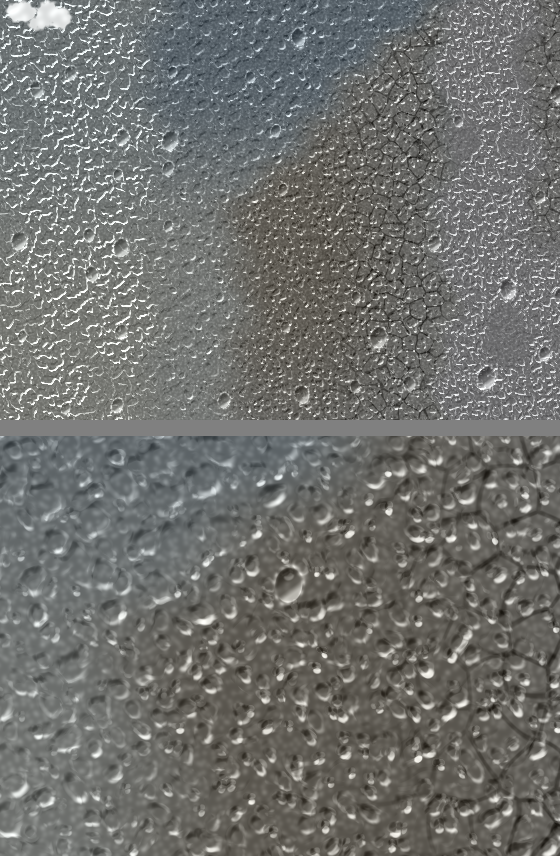
Top, the full canvas; bottom, a detail of the centre.
Give the GLSL for this texture, as a Shadertoy shader.

```glsl
// Icy wet glass: a relief of merged droplets, round bubbles and fine grains, lit
// from one side. Cellular noise gives each height layer; soft zones blend them,
// then sparse large drops and a clump of snow are laid on top.

const vec2  LIGHT_DIR    = vec2(0.50, -0.87);
const float RELIEF_STEP  = 0.0040;   // span of the slope samples
const float BRIGHT_GAIN  = 0.42;     // slopes facing the light
const float DARK_GAIN    = 0.27;     // slopes facing away
const float GLINT_GAIN   = 0.13;     // thin outline on every steep edge
const float FILM_SCALE   = 50.0;
const float FINE_SCALE   = 98.0;
const float BUBBLE_SCALE = 30.0;
const float GRAIN_SCALE  = 64.0;
const float CRACK_SCALE  = 26.0;
const float DROP_SCALE   = 8.0;
const float DROP_SHARE   = 0.36;

const vec3 FILM_LOW    = vec3(0.465, 0.47, 0.45);
const vec3 FILM_HIGH   = vec3(0.42, 0.445, 0.45);
const vec3 BUBBLE_LOW  = vec3(0.46, 0.47, 0.46);
const vec3 BUBBLE_HIGH = vec3(0.35, 0.39, 0.42);
const vec3 GRAIN_GREY  = vec3(0.41, 0.41, 0.40);
const vec3 GRAIN_BROWN = vec3(0.38, 0.365, 0.335);
const vec3 SMOOTH_GREY = vec3(0.425, 0.425, 0.43);
const vec3 SNOW_WHITE  = vec3(0.91, 0.92, 0.92);

vec2 hash2(vec2 p) {
    vec3 q = fract(vec3(p.xyx) * vec3(0.1031, 0.1030, 0.0973));
    q += dot(q, q.yzx + 33.33);
    return fract((q.xx + q.yz) * q.zy);
}

// Nearest distance, second distance, soft blob field
vec3 cells(vec2 p) {
    vec2 base = floor(p);
    vec3 res = vec3(9.0, 9.0, 0.0);
    for (int j = -1; j <= 1; j++)
    for (int i = -1; i <= 1; i++) {
        vec2 cell = base + vec2(i, j);
        float d = length(cell + hash2(cell) - p);
        res.z += exp(-6.0 * d * d);
        res.y = min(res.y, max(res.x, d));
        res.x = min(res.x, d);
    }
    return res;
}

// Union of round domes of mixed size, one per cell
float domes(vec2 p) {
    vec2 base = floor(p);
    float h = 0.0;
    for (int j = -1; j <= 1; j++)
    for (int i = -1; i <= 1; i++) {
        vec2 cell = base + vec2(i, j), rnd = hash2(cell);
        float radius = mix(0.24, 0.64, fract(rnd.x * 7.3 + rnd.y * 3.1));
        float d = length(cell + rnd - p) / radius;
        h = max(h, (1.0 - smoothstep(0.4, 1.0, d)) * mix(0.65, 1.0, rnd.y));
    }
    return h;
}

vec2 warp(vec2 u) {
    return u + 0.0022 * sin(u.yx * vec2(97.0, 83.0) + 2.0 * sin(u * 37.0));
}

// Weights of the bubble band, the grain field and the smooth right strip
vec3 zones(vec2 u) {
    float x = u.x + 0.02 * sin(u.y * 17.0) + 0.015 * sin(u.y * 41.0 + u.x * 23.0);
    float seam = 0.57 + max(0.0, u.y - 0.52);
    float grain = smoothstep(-0.08, 0.07, x - seam);
    float strip = smoothstep(1.01, 1.09, x);
    float border = smoothstep(1.24, 1.30, x) * smoothstep(0.35, 0.5, u.y);
    float bubble = smoothstep(0.30, 0.44, x) * (1.0 - grain);
    return vec3(bubble, grain * (1.0 - strip * (1.0 - 0.8 * border)), strip);
}

float height(vec2 u, vec3 zone) {
    vec2 p = warp(u);
    float field = mix(cells(p * FILM_SCALE).z, cells(p * FINE_SCALE + 31.0).z, 0.36 + 0.18 * zone.z);
    float film = smoothstep(0.40, 0.62, field - 0.04 * zone.z);
    float big = domes(p * BUBBLE_SCALE + 7.0);
    float small = domes(p * GRAIN_SCALE + 13.0);
    float bubble = max(big, 0.55 * small) + 0.2 * film;
    float grain = 0.75 * small + 0.35 * big + 0.25 * film;
    return film * (1.0 - zone.x - zone.y) * (1.0 - 0.3 * zone.z) + bubble * zone.x + grain * zone.y;
}

// Coverage, shade and rim of the sparse large drops
vec3 drops(vec2 u) {
    vec2 p = u * DROP_SCALE, base = floor(p);
    vec3 res = vec3(0.0);
    for (int j = -1; j <= 1; j++)
    for (int i = -1; i <= 1; i++) {
        vec2 cell = base + vec2(i, j), rnd = hash2(cell + 5.0), pick = hash2(cell + 91.0);
        if (pick.x > DROP_SHARE) continue;
        vec2 q = (p - cell - 0.2 - 0.6 * rnd) / (mix(0.10, 0.21, pick.y * pick.y) * vec2(0.85, 1.1));
        q.x += 0.3 * (rnd.x - 0.5) * q.y;
        float d = length(q), side = dot(q, LIGHT_DIR);
        float body = 1.0 - smoothstep(0.88, 1.02, d);
        float shade = 0.36 * smoothstep(0.15, 0.6, side) - 0.16 * smoothstep(0.0, 0.6, -side);
        res = max(res, vec3(body, -1.0, exp(-50.0 * (d - 1.0) * (d - 1.0))));
        res.y += shade * body;
    }
    return res;
}

float snowCover(vec2 u) {
    float d = 1.0;
    for (int i = 0; i < 8; i++) {
        vec2 rnd = hash2(vec2(float(i) * 3.7, 17.0));
        vec2 lobe = vec2(0.04 + 0.015 * float(i), 0.945 + 0.03 * rnd.x);
        d = min(d, length(u - lobe) - mix(0.017, 0.027, rnd.y));
    }
    d += 0.005 * (cells(u * 80.0).z - 0.5);
    return 1.0 - smoothstep(-0.005, 0.004, d);
}

void mainImage(out vec4 fragColor, in vec2 fragCoord) {
    vec2 u = fragCoord / iResolution.y;
    vec3 zone = zones(u);
    float patches = cells(u * 6.0 + 3.0).z, beaded = zone.x + zone.y;

    // Tint of the glass behind the relief
    vec3 col = mix(FILM_LOW, FILM_HIGH, smoothstep(0.2, 0.8, u.y));
    col = mix(col, SMOOTH_GREY, zone.z);
    col = mix(col, mix(BUBBLE_LOW, BUBBLE_HIGH, smoothstep(0.4, 0.85, u.y)), zone.x);
    float brown = 1.0 - smoothstep(0.05, 0.35, length((u - vec2(0.70, 0.38)) * vec2(1.0, 0.6)));
    col = mix(col, mix(GRAIN_GREY, GRAIN_BROWN, brown), zone.y);

    // Side light and edge glints, weaker where the film has melted
    float h = height(u, zone);
    vec2 grad = vec2(height(u + vec2(RELIEF_STEP, 0.0), zone), height(u + vec2(0.0, RELIEF_STEP), zone)) - h;
    grad *= 1.0 - 0.45 * smoothstep(0.75, 1.0, patches) * (1.0 - beaded);
    float slope = -dot(grad, LIGHT_DIR);
    float tone = BRIGHT_GAIN * smoothstep(0.12, 0.75, slope)
               + GLINT_GAIN * smoothstep(0.3, 0.8, length(grad))
               - DARK_GAIN * mix(0.75, 1.1, beaded) * smoothstep(0.08, 0.75, -slope);

    // Dark cracks between groups of grains, and a fine speckle
    vec3 crack = cells(warp(u) * CRACK_SCALE + 19.0);
    float line = 1.0 - smoothstep(0.03, 0.13, crack.y - crack.x);
    tone -= 0.17 * line * zone.y * smoothstep(0.65, 1.0, u.x);
    float speckle = cells(u * 165.0).z - 0.5;
    tone += 0.07 * speckle;

    // Large drops, then snow
    vec3 drop = drops(u);
    tone = mix(tone, tone * 0.45 + drop.y, drop.x) + 0.26 * drop.z * (0.7 + speckle);
    col += tone * vec3(0.99, 1.0, 1.0);
    col = mix(col, SNOW_WHITE + 0.10 * (cells(u * 40.0).z - 0.6), snowCover(u));

    fragColor = vec4(clamp(col, 0.0, 1.0), 1.0);
}
```
